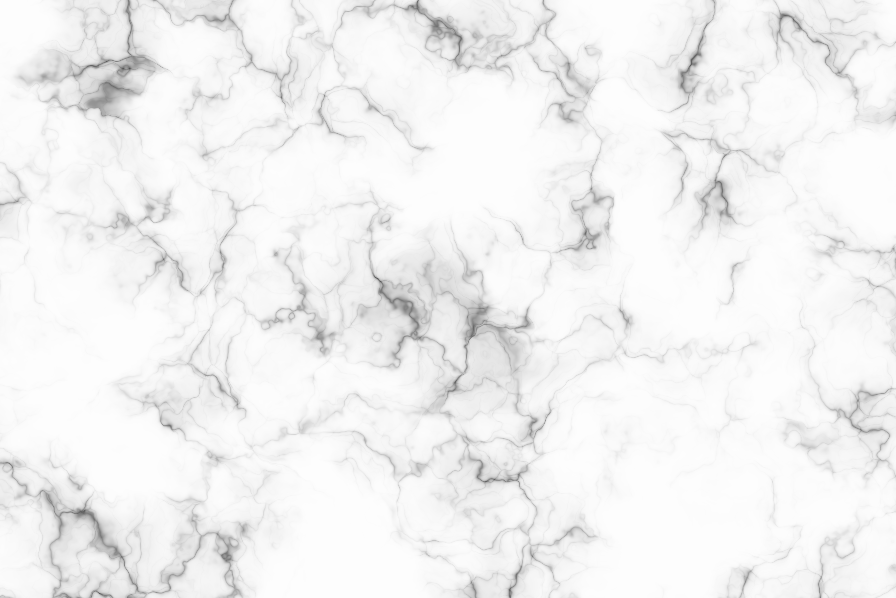
Reproduce this texture procedurally as a Shadertoy shader.

```glsl
// White marble crossed by thin, crinkled grey veins that tangle into dark knots.
// Borders of warped cellular noise at four scales form the veins; each finer
// net is strongest beside the coarser one, and a cloud mask fades them all.

#define VEIN_SCALE 6.9      // coarse cells per canvas height
#define VEIN_WIDTH 0.0038   // core width of the coarse veins
#define VEIN_GAIN 0.69      // darkness of the coarse veins
#define FINE_GAIN 0.82      // strength of each finer net
#define HAZE_GAIN 0.038     // grey bloom around the veins
#define BASE_INK 0.008      // faint tint of the white fields
#define CRINKLE 0.76        // how far the veins wander
#define ROUGHNESS 0.53      // share of the wander kept by each finer layer
#define CLOUD_SCALE 6.2     // veined patches per canvas height
#define CLOUD_LOW 0.23      // cloud value that stays white
#define CLOUD_HIGH 0.81     // cloud value that is fully veined

const mat2 TURN = mat2(0.8, 0.6, -0.6, 0.8);

vec2 hash2(vec2 p) {
    vec3 q = fract(p.xyx * vec3(0.1031, 0.1030, 0.0973));
    q += dot(q, q.yzx + 33.33);
    return fract((q.xx + q.yz) * q.zy);
}

// Two independent channels of smooth value noise
vec2 noise2(vec2 p) {
    vec2 cell = floor(p), f = fract(p);
    f = f * f * f * (f * (f * 6.0 - 15.0) + 10.0);
    vec2 low = mix(hash2(cell), hash2(cell + vec2(1, 0)), f.x);
    vec2 high = mix(hash2(cell + vec2(0, 1)), hash2(cell + vec2(1, 1)), f.x);
    return mix(low, high, f.y);
}

float clouds(vec2 p) {
    float sum = 0.0, amp = 0.5, total = 0.0;
    p = TURN * p;
    for (int i = 0; i < 5; i++) {
        sum += amp * noise2(p).x;
        total += amp;
        amp *= 0.55;
        p = TURN * p * 2.03 + 17.3;
    }
    return sum / total;
}

// Shifts a point by layered noise so that straight borders become ragged
vec2 crinkle(vec2 p) {
    vec2 shift = vec2(0.0), q = p * 7.0 + 41.0;
    float amp = CRINKLE / 7.0;
    for (int i = 0; i < 5; i++) {
        shift += (noise2(q) - 0.5) * amp;
        q = TURN * q * 2.0 + 9.7;
        amp *= ROUGHNESS;
    }
    return p + shift;
}

// Approximate distance to the nearest cell border, in cells
float borderDistance(vec2 p) {
    vec2 cell = floor(p), f = fract(p);
    float nearest = 8.0, second = 8.0;
    for (int y = -1; y <= 1; y++)
    for (int x = -1; x <= 1; x++) {
        vec2 o = vec2(x, y);
        float d = length(o + hash2(cell + o) - f);
        second = min(second, max(nearest, d));
        nearest = min(nearest, d);
    }
    return 0.5 * (second - nearest);
}

void mainImage(out vec4 fragColor, in vec2 fragCoord) {
    vec2 p = fragCoord / iResolution.y + 3.0;
    float pixel = 1.0 / iResolution.y;

    // Cloud mask: white fields between veined patches
    vec2 q = crinkle(p);
    float cloud = clouds(mix(p, q, 0.4) * CLOUD_SCALE);
    float mask = smoothstep(CLOUD_LOW, CLOUD_HIGH, cloud);
    mask *= mask;

    // Nested vein nets
    float ink = BASE_INK + HAZE_GAIN * mask;
    float weight = mask, gain = VEIN_GAIN;
    float scale = VEIN_SCALE, width = VEIN_WIDTH;
    for (int i = 0; i < 4; i++) {
        float d = borderDistance(q * scale + 23.0 * float(i)) / scale;
        d = length(vec2(d, 0.25 * pixel));
        float profile = 1.0 / (1.0 + d / width);
        ink += gain * weight * profile * profile;
        weight *= 0.18 + 0.82 * profile;
        gain *= FINE_GAIN;
        width *= 0.74;
        scale *= 1.95;
        q = TURN * q;
    }

    // Soft saturation keeps the knots dark grey
    fragColor = vec4(vec3(exp(-ink)), 1.0);
}
```
